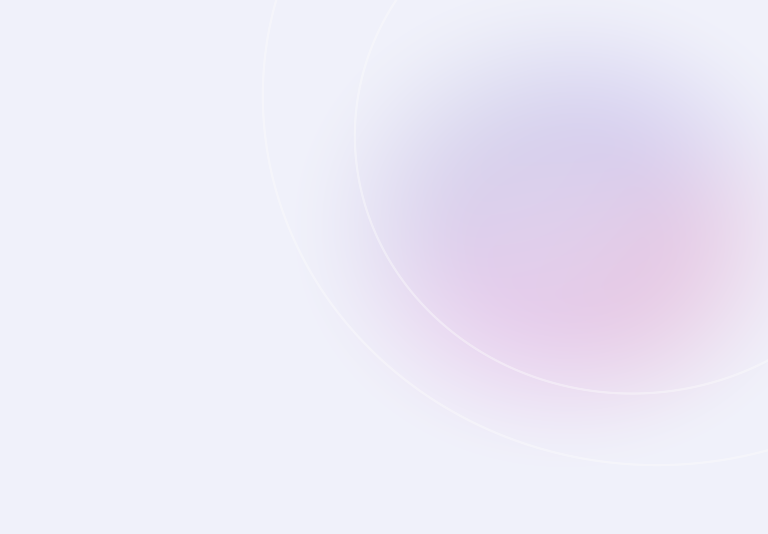
This background is drawn by a Shadertoy shader. Its source:

```glsl
// A pale lavender backdrop with one soft oval glow, crossed by two thin rings.
// The glow blends a few tinted spots by gaussian weight, then fades at its rim;
// the rings are outlines of ellipses from an approximate distance function.

#define ASPECT 1.4436
#define BACKGROUND vec3(0.941, 0.945, 0.980)
#define RING_COLOR vec3(0.985, 0.985, 0.985)
#define RING_OPACITY 0.42
#define RING_HALF_WIDTH 0.0021
#define GLOW_CENTER vec2(1.062, 0.577)
#define GLOW_RADII vec2(0.335, 0.297)
#define GLOW_INNER 0.4
#define GLOW_OUTER 1.6
#define SPOT_SPREAD 0.14

const int SPOT_COUNT = 6;

// Spot centres: blue, slate, lilac, middle, magenta, rose
const vec2 spotCenter[SPOT_COUNT] = vec2[](
    vec2(1.137, 0.793), vec2(0.883, 0.831), vec2(0.808, 0.680),
    vec2(1.024, 0.624), vec2(0.940, 0.417), vec2(1.231, 0.483));

const vec3 spotColor[SPOT_COUNT] = vec3[](
    vec3(0.822, 0.804, 0.940), vec3(0.830, 0.840, 0.930),
    vec3(0.843, 0.808, 0.922), vec3(0.870, 0.824, 0.925),
    vec3(0.910, 0.796, 0.925), vec3(0.910, 0.784, 0.888));

// Smooth mixture of all spot colours at p
vec3 glowColor(vec2 p) {
    vec3 sum = vec3(0.0);
    float total = 0.0;
    for (int i = 0; i < SPOT_COUNT; i++) {
        vec2 offset = (p - spotCenter[i]) / SPOT_SPREAD;
        float weight = exp(-0.5 * dot(offset, offset));
        sum += weight * spotColor[i];
        total += weight;
    }
    return sum / max(total, 1e-20);
}

// Strength of the glow, soft towards its rim
float glowMask(vec2 p) {
    float d = length((p - GLOW_CENTER) / GLOW_RADII);
    return 1.0 - smoothstep(GLOW_INNER, GLOW_OUTER, d);
}

// Approximate signed distance to an ellipse
float ellipseDistance(vec2 p, vec2 center, vec2 radii) {
    vec2 q = (p - center) / radii;
    float k = length(q);
    return (k - 1.0) * k / max(length(q / radii), 1e-4);
}

// Antialiased coverage of an elliptical outline
float ring(vec2 p, vec2 center, vec2 radii, float pixel) {
    float d = abs(ellipseDistance(p, center, radii)) - RING_HALF_WIDTH;
    return 1.0 - smoothstep(-0.5 * pixel, 0.5 * pixel, d);
}

void mainImage(out vec4 fragColor, in vec2 fragCoord) {
    // Height is one unit, width is ASPECT units
    vec2 p = fragCoord / iResolution.xy * vec2(ASPECT, 1.0);
    float pixel = 1.0 / iResolution.y;

    // Glow over the plain ground
    vec3 color = mix(BACKGROUND, glowColor(p), glowMask(p));

    // Inner and outer rings
    float rings = max(
        ring(p, vec2(1.188, 0.746), vec2(0.521, 0.483), pixel),
        ring(p, vec2(1.235, 0.821), vec2(0.741, 0.692), pixel));
    color = mix(color, RING_COLOR, RING_OPACITY * rings);

    fragColor = vec4(color, 1.0);
}
```
